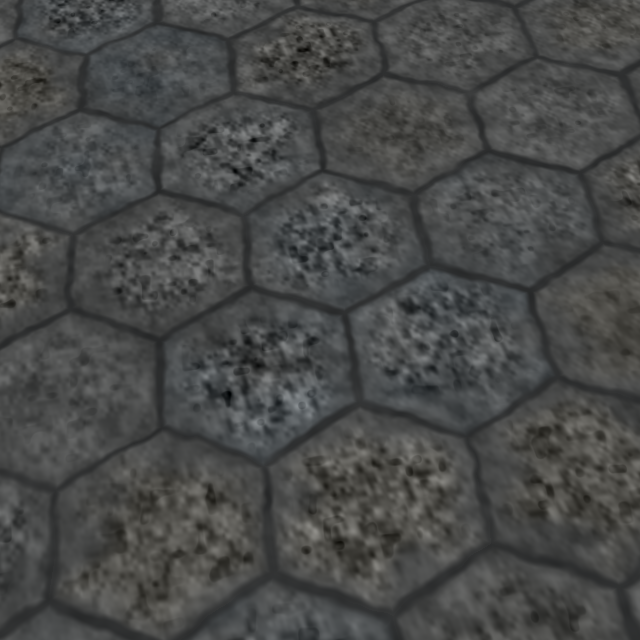
Give the GLSL for this texture, as a Shadertoy shader.

```glsl
const vec3 JOINT_COLOR = vec3(0.165, 0.170, 0.172);
const vec3 STONE_COLOR = vec3(0.302, 0.306, 0.304);
const vec3 WARM_TINT = vec3(0.014, 0.005, -0.012);
const vec3 COOL_TINT = vec3(-0.020, -0.002, 0.014);
const vec2 HEX_STEP = vec2(1.0, 1.7320508);

float hash(vec2 p) {
    return fract(sin(dot(p, vec2(127.1, 311.7))) * 43758.5453);
}

float noise(vec2 p) {
    vec2 i = floor(p), f = fract(p);
    f = f * f * (3.0 - 2.0 * f);
    float low = mix(hash(i), hash(i + vec2(1, 0)), f.x);
    float high = mix(hash(i + vec2(0, 1)), hash(i + vec2(1, 1)), f.x);
    return mix(low, high, f.y);
}

// Noise centred on zero
float grain(vec2 p) {
    return noise(p) - 0.5;
}

// Canvas position to paving plane; one unit is one stone width
vec2 toPaving(vec2 p) {
    mat3 view = mat3(0.304, 0.042, 0.008,
                     0.0237, 0.2486, 0.1,
                     0.401, 0.4232, 1.0);
    vec3 q = inverse(view) * vec3(p, 1.0);
    return q.xy / q.z * vec2(1.0, 0.5 * HEX_STEP.y);
}

// Centre of the hexagon holding p
vec2 hexCenter(vec2 p) {
    vec2 a = floor(p / HEX_STEP + 0.5) * HEX_STEP;
    vec2 b = (floor(p / HEX_STEP) + 0.5) * HEX_STEP;
    return distance(p, a) < distance(p, b) ? a : b;
}

// Distance from a point inside a hexagon to its border
float hexBorder(vec2 local) {
    local = abs(local);
    return 0.5 - max(local.x, dot(local, vec2(0.5, 0.8660254)));
}

// Pits and pale grains, stretched along the view
float speckle(vec2 p) {
    p.x += 0.2 * p.y;
    return grain(p * vec2(22.0, 15.0)) + 0.65 * grain(p * vec2(43.0, 31.0) + 7.3);
}

vec3 stoneColor(vec2 p, vec2 id, float border) {
    float roughness = mix(0.09, 0.30, hash(id + 3.1));
    float patches = noise(p * 5.0 + 20.0 * hash(id));
    float core = smoothstep(0.04, 0.28, border + 0.22 * (patches - 0.5));
    vec3 color = STONE_COLOR + 0.03 * (hash(id + 8.7) - 0.5);

    // Broad stains and worn speckled core
    color += 0.07 * (patches - 0.5) + 0.05 * grain(p * 11.0);
    color += speckle(p) * mix(0.07, roughness, core);
    float pits = smoothstep(0.66, 0.85, noise(p * vec2(19.0, 15.0) + 31.0));
    color -= 0.35 * roughness * core * pits;

    // Pale scuffs just inside the rim
    float rim = smoothstep(0.03, 0.07, border) * smoothstep(0.16, 0.08, border);
    color += 0.07 * rim * hash(id + 5.5) * smoothstep(0.4, 0.8, noise(p * 9.0 + 4.0));

    // Warm and cool stones
    float tone = hash(id + 12.9);
    color += WARM_TINT * smoothstep(0.4, 0.9, tone) * core;
    color += COOL_TINT * smoothstep(0.35, 0.0, tone) * noise(p * 4.0);
    return color;
}

void mainImage(out vec4 fragColor, in vec2 fragCoord) {
    vec2 p = toPaving(fragCoord / iResolution.xy);

    // Uneven stone outlines
    vec2 wobble = vec2(grain(p * 7.0), grain(p * 7.0 + 40.0));
    wobble += 0.4 * vec2(grain(p * 19.0 + 9.0), grain(p * 19.0 + 60.0));
    vec2 warped = p + 0.035 * wobble;
    vec2 center = hexCenter(warped);
    float border = hexBorder(warped - center);

    vec3 color = stoneColor(p, center, border);
    color *= mix(0.92, 1.0, smoothstep(0.02, 0.13, border));

    // Soft joints of varying depth and width
    float width = mix(0.016, 0.031, noise(p * 3.0 + 15.0));
    float soft = max(0.018, fwidth(border));
    float joint = 1.0 - smoothstep(width - soft, width + soft, border);
    joint *= mix(0.65, 1.0, noise(p * 4.0 + 70.0));
    color = mix(color, JOINT_COLOR + 0.04 * grain(p * 16.0), joint);

    fragColor = vec4(clamp(color, 0.0, 1.0), 1.0);
}
```
